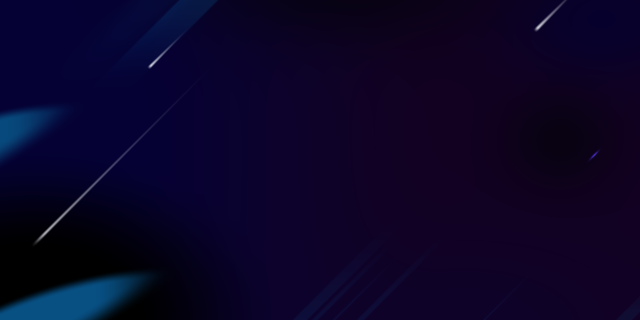
A Shadertoy shader for this background:

```glsl
#define NAVY vec3(0.018, 0.004, 0.205)
#define INDIGO vec3(0.047, 0.008, 0.175)
#define PLUM vec3(0.072, 0.004, 0.130)
#define SHADE vec3(0.020, 0.010, 0.055)
#define WING_BLUE vec3(0.030, 0.310, 0.510)
#define SHAFT_TEAL vec3(0.000, 0.120, 0.150)
#define SHAFT_GAIN 0.38
#define SLANT vec2(0.7071, 0.7071)

// Soft elliptical spot, 1 at its centre
float glow(vec2 p, vec2 center, vec2 radius) {
    vec2 q = (p - center) / radius;
    return exp(-dot(q, q));
}

// Curved blade that tapers to a tip on its right
float wing(vec2 p, vec2 tip) {
    float back = tip.x - p.x;
    float drop = tip.y - p.y;
    float t = max(back, 0.0);
    float upper = smoothstep(-0.012, 0.026, drop - 0.38 * t * t);
    float lower = 1.0 - smoothstep(-0.055, 0.035, drop - 0.62 * t);
    return upper * lower * smoothstep(0.0, 0.27, back);
}

// Thin diagonal trail, brightest just behind its head
float meteor(vec2 p, vec2 head, float len, float halfWidth, float pixel) {
    vec2 q = p - head;
    float along = dot(q, SLANT) / len;
    float across = abs(q.x * SLANT.y - q.y * SLANT.x);
    float fade = clamp(1.0 - along, 0.0, 1.0);
    float width = halfWidth * (0.35 + 0.65 * fade) + 0.5 * pixel;
    float line = 1.0 - smoothstep(0.0, width, across);
    return line * fade * fade * smoothstep(0.0, 0.08, along);
}

// Diagonal strip between two values of x - y
float strip(vec2 p, float left, float width, float soft) {
    float d = p.x - p.y - left;
    return smoothstep(-soft, soft, d) * (1.0 - smoothstep(width - soft, width + soft, d));
}

vec3 background(vec2 p) {
    vec3 color = mix(NAVY, INDIGO, smoothstep(0.35, 0.95, p.x));
    color = mix(color, PLUM, smoothstep(0.75, 1.40, p.x));
    color = mix(color, INDIGO, 0.65 * glow(p, vec2(1.45, -0.02), vec2(0.60, 0.30)));
    color = mix(color, NAVY * 0.9, 0.85 * glow(p, vec2(1.88, 0.94), vec2(0.30, 0.19)));

    // Dark hollows
    color = mix(color, SHADE, 0.85 * glow(p, vec2(1.08, 1.06), vec2(0.45, 0.19)));
    color = mix(color, SHADE, 0.80 * glow(p, vec2(1.75, 0.56), vec2(0.17, 0.15)));
    float corner = length((p - vec2(0.10, 0.0)) / vec2(0.80, 0.55));
    return color * smoothstep(0.38, 1.0, corner);
}

// Faint light shafts rising from the lower edge: left, width, top
float lowerShafts(vec2 p, float pixel) {
    const vec3 shafts[6] = vec3[6](
        vec3(0.915, 0.045, 0.34), vec3(0.975, 0.018, 0.28),
        vec3(1.040, 0.008, 0.22), vec3(1.115, 0.022, 0.30),
        vec3(1.510, 0.006, 0.18), vec3(1.925, 0.050, 0.16));
    float sum = 0.0;
    for (int i = 0; i < 6; i++) {
        vec3 s = shafts[i];
        sum += strip(p, s.x, s.y, 0.002 + pixel) * (1.0 - smoothstep(0.0, s.z, p.y));
    }
    return sum;
}

void mainImage(out vec4 fragColor, in vec2 fragCoord) {
    float pixel = 1.0 / iResolution.y;
    vec2 p = fragCoord * pixel;
    vec3 color = background(p);

    // Shafts of teal light
    float upperShaft = strip(p, -0.44, 0.122, 0.003 + pixel);
    upperShaft += 0.35 * strip(p, -0.58, 0.14, 0.06);
    color += SHAFT_TEAL * 0.75 * upperShaft * smoothstep(0.70, 1.03, p.y);
    color += SHAFT_TEAL * SHAFT_GAIN * lowerShafts(p, pixel);

    // Blue wings on the left
    color = mix(color, WING_BLUE, 0.92 * wing(p, vec2(0.285, 0.677)));
    color = mix(color, WING_BLUE, wing(p, vec2(0.560, 0.158)));

    // White meteors and a small violet spark
    float trails = 0.85 * meteor(p, vec2(0.097, 0.227), 0.855, 0.0065, pixel);
    trails += meteor(p, vec2(0.462, 0.785), 0.190, 0.0060, pixel);
    trails += meteor(p, vec2(1.669, 0.901), 0.240, 0.0075, pixel);
    color = mix(color, vec3(0.93, 0.94, 0.97), clamp(trails, 0.0, 1.0));
    vec2 spark = p - vec2(1.857, 0.515);
    vec2 sparkAxes = vec2(dot(spark, SLANT), dot(spark, vec2(-SLANT.y, SLANT.x)));
    color += vec3(0.22, 0.16, 0.65) * glow(sparkAxes, vec2(0.0), vec2(0.016, 0.003));

    fragColor = vec4(clamp(color, 0.0, 1.0), 1.0);
}
```
